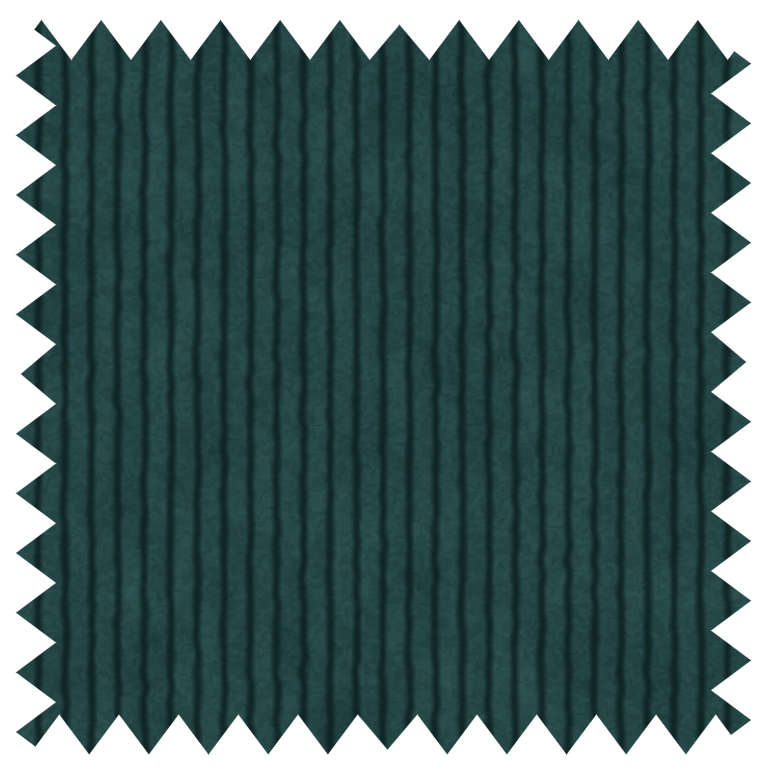
Reproduce this texture procedurally as a WebGL 2 fragment shader.

```glsl
#version 300 es
precision highp float;
// A swatch of teal corduroy with pinked (zigzag) edges on white.
// Ribs come from a repeated groove profile, the nap from wrapped value noise,
// and the outline from four rows of triangle-wave teeth, intersected.

#define RIBS 29.0          // ribs across the canvas
#define RIB_SHIFT 0.455    // groove position within one rib
#define GROOVE_WIDTH 0.27  // groove falloff, in ribs
#define RIB_TONE 0.63      // brightness of the rib tops
#define PATCH_AMOUNT 0.36  // soft worn patches
#define NAP_AMOUNT 0.36    // fine fibre contrast
#define TOOTH_PITCH 0.0777
#define TOOTH_DEPTH 0.0521
#define SHORT_TOOTH 0.88   // height of the clipped middle tooth

uniform vec2 u_resolution;
out vec4 outColor;

const vec3 GROOVE_COLOR = vec3(0.065, 0.145, 0.147);
const vec3 RIB_COLOR = vec3(0.195, 0.355, 0.355);
const vec3 PAPER_COLOR = vec3(1.0);

float hash(vec2 cell) {
  vec3 p = fract(cell.xyx * 0.1031);
  p += dot(p, p.yzx + 33.33);
  return fract((p.x + p.y) * p.z);
}

// Value noise that wraps after a whole number of cells.
float wrapNoise(vec2 uv, vec2 cells, float seed) {
  vec2 p = uv * cells;
  vec2 i = floor(p);
  vec2 f = fract(p);
  f = f * f * (3.0 - 2.0 * f);
  vec2 lo = mod(i, cells) + seed;
  vec2 hi = mod(i + 1.0, cells) + seed;
  return mix(mix(hash(lo), hash(vec2(hi.x, lo.y)), f.x),
             mix(hash(vec2(lo.x, hi.y)), hash(hi), f.x), f.y);
}

// Signed distance into the cloth from one toothed side.
float pinkedSide(float inset, float along, float middleTip, float valley) {
  float tooth = (along - middleTip) / TOOTH_PITCH;
  float rise = 1.0 - 2.0 * abs(fract(tooth + 0.5) - 0.5);
  rise *= abs(tooth) < 0.5 ? SHORT_TOOTH : 1.0;
  float slope = 2.0 * TOOTH_DEPTH / TOOTH_PITCH;
  return (inset - valley + TOOTH_DEPTH * rise) / sqrt(1.0 + slope * slope);
}

float swatch(vec2 uv) {
  float left = pinkedSide(uv.x, uv.y, 0.513, 0.0729);
  float right = pinkedSide(1.0 - uv.x, uv.y, 0.5286, 0.0742);
  float bottom = pinkedSide(uv.y, uv.x, 0.5046, 0.0697);
  float top = pinkedSide(1.0 - uv.y, uv.x, 0.5202, 0.0781);
  return min(min(left, right), min(bottom, top));
}

// Short curled fibres: fine noise bent by a coarser one.
float nap(vec2 uv) {
  vec2 bend = vec2(wrapNoise(uv, vec2(110.0, 90.0), 11.0),
                   wrapNoise(uv, vec2(95.0, 120.0), 47.0)) - 0.5;
  vec2 p = uv + bend * 0.012;
  return 0.65 * wrapNoise(p, vec2(150.0, 190.0), 71.0)
       + 0.35 * wrapNoise(p, vec2(290.0, 330.0), 5.0);
}

// Worn patches, some one rib wide and some running across several.
float patches(vec2 uv) {
  return 0.4 * wrapNoise(uv, vec2(29.0, 17.0), 23.0)
       + 0.35 * wrapNoise(uv, vec2(11.0, 13.0), 83.0)
       + 0.25 * wrapNoise(uv, vec2(40.0, 36.0), 131.0);
}

vec3 corduroy(vec2 uv) {
  float wobble = 0.14 * (wrapNoise(uv, vec2(29.0, 48.0), 59.0) - 0.5);
  float across = fract(uv.x * RIBS - RIB_SHIFT + wobble);
  float toGroove = min(across, 1.0 - across);
  float rib = smoothstep(0.0, GROOVE_WIDTH, toGroove);
  float tone = RIB_TONE * rib + 0.05 * (0.5 - across) * rib;
  tone += PATCH_AMOUNT * (patches(uv) - 0.5) * (0.35 + 0.65 * rib);
  tone += NAP_AMOUNT * (nap(uv) - 0.5) * (0.3 + 0.7 * rib);
  return mix(GROOVE_COLOR, RIB_COLOR, clamp(tone, 0.0, 1.0));
}

void main() {
  vec2 uv = gl_FragCoord.xy / u_resolution;
  float pixel = 1.0 / min(u_resolution.x, u_resolution.y);
  float cover = smoothstep(-0.75 * pixel, 0.75 * pixel, swatch(uv));
  outColor = vec4(mix(PAPER_COLOR, corduroy(uv), cover), 1.0);
}
```
